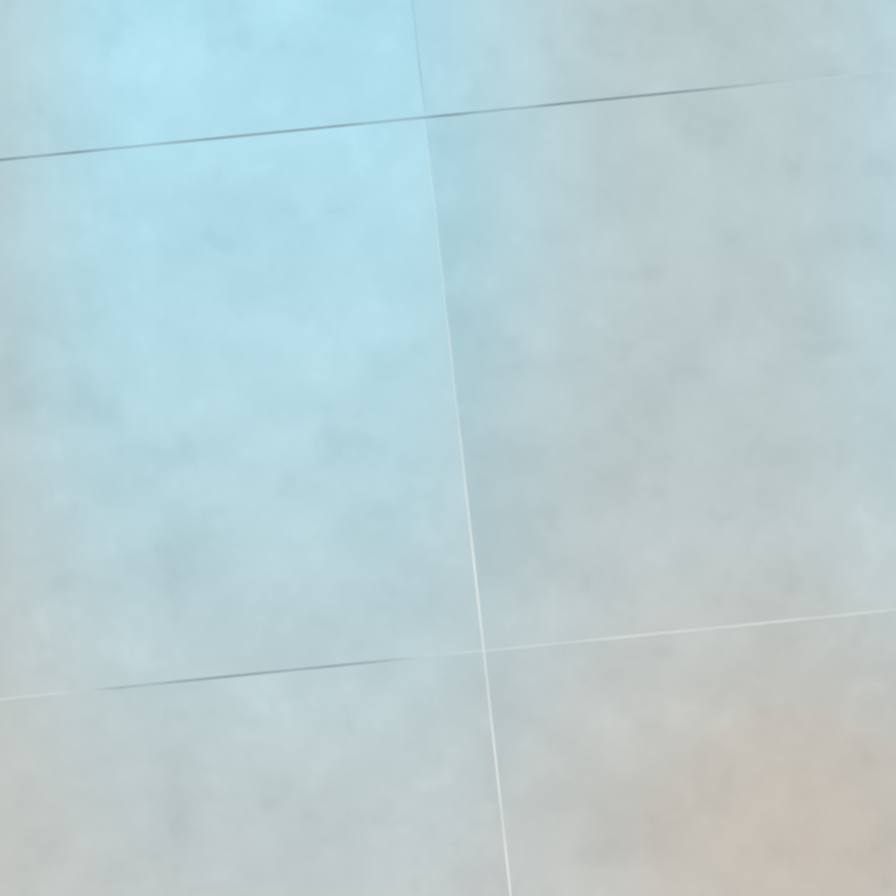
Give the GLSL for this texture, as a WebGL 2 fragment shader.

```glsl
#version 300 es
precision highp float;
// Large pale stone floor tiles with thin slanted joints under cool and warm light.

uniform vec2 u_resolution;
out vec4 outColor;

// Tile layout
const vec2 JOINT_ORIGIN = vec2(0.570, 0.2195);
const vec2 JOINT_SLANT = vec2(-0.110, 0.100);
const float TILE_SIZE = 0.602;
const float JOINT_HALF_WIDTH = 0.0015;
const float JOINT_FEATHER = 0.0016;

// Colours
const vec3 STONE_LOW = vec3(0.768, 0.788, 0.782);
const vec3 STONE_HIGH = vec3(0.728, 0.774, 0.777);
const vec3 COOL_LIGHT = vec3(0.702, 0.884, 0.940);
const vec3 WARM_LIGHT = vec3(0.785, 0.738, 0.685);
const vec3 JOINT_DARK = vec3(0.490, 0.580, 0.610);
const vec3 JOINT_PALE = vec3(0.880, 0.905, 0.895);

// Wear
const float CLOUDS = 0.045;
const float MOTTLE = 0.042;
const float GRAIN = 0.012;
const float FLECKS = 0.013;
const float TILE_VARIATION = 0.008;
const float EDGE_SHADE = 0.030;
const float EDGE_SHADE_REACH = 0.065;

float hash(vec2 p) {
    return fract(sin(dot(p, vec2(127.1, 311.7))) * 43758.5453);
}

float noise(vec2 p) {
    vec2 i = floor(p);
    vec2 f = fract(p);
    f = f * f * (3.0 - 2.0 * f);
    return mix(mix(hash(i), hash(i + vec2(1, 0)), f.x),
               mix(hash(i + vec2(0, 1)), hash(i + vec2(1, 1)), f.x), f.y);
}

float fbm(vec2 p) {
    float sum = 0.0;
    float amplitude = 0.5;
    for (int i = 0; i < 5; i++) {
        sum += amplitude * noise(p);
        p = mat2(1.6, 1.2, -1.2, 1.6) * p + 7.3;
        amplitude *= 0.5;
    }
    return sum;
}

// Broad light: a cool pool at upper left, a warm one at lower right
vec3 floorLight(vec2 uv) {
    vec3 color = mix(STONE_LOW, STONE_HIGH, smoothstep(0.0, 0.75, uv.y));
    float waver = 0.07 * (noise(uv * 4.0) - 0.5);
    float band = smoothstep(-0.10, 0.16, uv.x)
               * (1.0 - smoothstep(0.44, 0.72, uv.x + waver));
    float cool = mix(0.15, 1.0, band) + 0.28 * smoothstep(0.86, 1.02, uv.x);
    color = mix(color, COOL_LIGHT, cool * smoothstep(-0.22, 1.0, uv.y));
    vec2 warmOffset = (uv - vec2(0.90, 0.06)) / vec2(0.24, 0.22);
    vec2 cornerOffset = (uv - vec2(0.0, 0.10)) / vec2(0.15, 0.25);
    float warm = 0.75 * exp(-dot(warmOffset, warmOffset))
               + 0.20 * exp(-dot(cornerOffset, cornerOffset));
    return mix(color, WARM_LIGHT, warm);
}

float jointMask(float dist, float pixel) {
    float feather = max(JOINT_FEATHER, 0.8 * pixel);
    return 1.0 - smoothstep(JOINT_HALF_WIDTH - feather, JOINT_HALF_WIDTH + feather, dist);
}

// Signed tone blends a joint towards dark (negative) or pale (positive)
vec3 drawJoint(vec3 color, float mask, float tone) {
    vec3 ink = tone < 0.0 ? JOINT_DARK : JOINT_PALE;
    return mix(color, ink, mask * min(abs(tone), 1.0));
}

void main() {
    vec2 uv = gl_FragCoord.xy / u_resolution;
    float pixel = 1.0 / min(u_resolution.x, u_resolution.y);

    // Slanted tile grid
    vec2 grid = (uv - JOINT_ORIGIN - JOINT_SLANT * uv.yx) / TILE_SIZE;
    vec2 tile = floor(grid);
    vec2 jointDist = abs(fract(grid + 0.5) - 0.5) * TILE_SIZE;

    // Stone surface: soft clouds, mottling, fine grain and faint flecks
    vec3 color = floorLight(uv);
    vec2 stone = uv + tile * 3.7;
    float fleck = fbm(stone * 26.0 + 4.0);
    color += CLOUDS * (fbm(stone * 8.0) - 0.485);
    color += MOTTLE * (fbm(stone * 22.0 + 9.0) - 0.485);
    color += GRAIN * (fbm(stone * vec2(60.0, 75.0)) - 0.485);
    color += FLECKS * (smoothstep(0.62, 0.82, fleck) - smoothstep(0.36, 0.18, fleck));
    color += TILE_VARIATION * (hash(tile + 5.0) - 0.5);

    // Shade along the left edge of each tile
    float edge = fract(grid.x) * TILE_SIZE / EDGE_SHADE_REACH;
    color -= EDGE_SHADE * exp(-edge * edge) * smoothstep(0.05, 0.45, uv.y);

    // Joints: dark in cool light, pale towards the viewer, unevenly worn
    float wear = 0.45 + 0.9 * noise(uv * 24.0);
    float upright = mix(0.90, 0.28, smoothstep(0.15, 0.75, uv.y))
                  - 0.42 * smoothstep(0.78, 0.92, uv.y);
    float upperRow = mix(-0.66, 0.10, smoothstep(0.72, 0.94, uv.x));
    float lowerRow = -0.50 + 0.98 * smoothstep(0.34, 0.60, uv.x)
                   + 0.80 * (1.0 - smoothstep(0.05, 0.17, uv.x));
    float level = mix(lowerRow, upperRow, step(0.5, grid.y));
    color = drawJoint(color, jointMask(jointDist.y, pixel), level * wear);
    color = drawJoint(color, jointMask(jointDist.x, pixel), upright * wear);

    outColor = vec4(clamp(color, 0.0, 1.0), 1.0);
}
```
